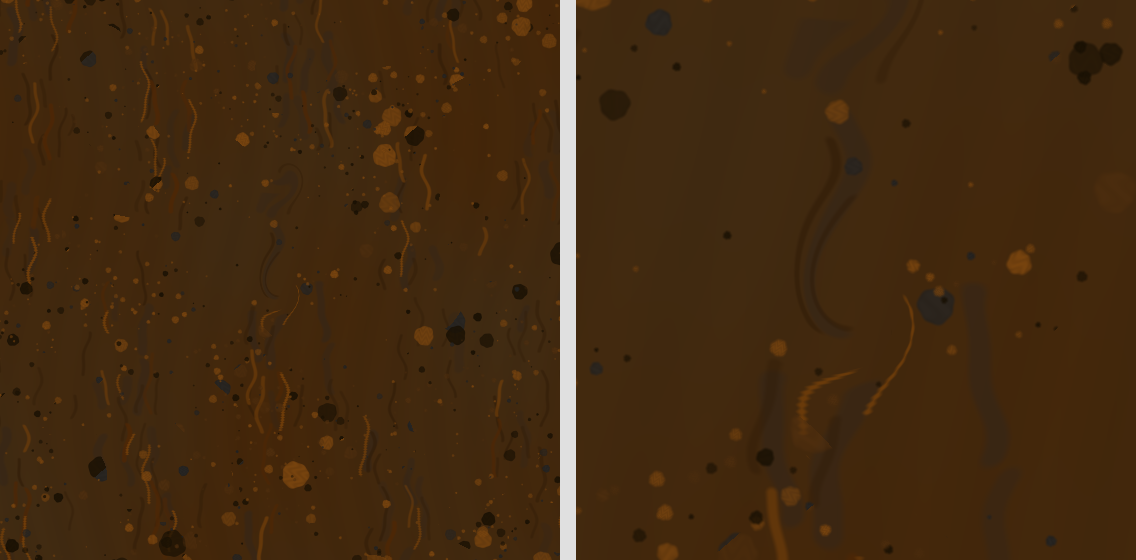
Left: the whole. Right: its middle third, enlarged.
Give the GLSL for this texture, as a three.js fragment shader.

```glsl
varying vec2 vUv;

#define SOFT 0.0012
#define DOT_LAYERS 10
#define DOT_CELL 0.085
#define DOT_DENSITY 0.14
#define WAVE 0.006
#define SLATE vec3(0.205, 0.147, 0.095)
#define UMBER vec3(0.185, 0.105, 0.025)
#define RUST vec3(0.310, 0.150, 0.015)
#define ORANGE vec3(0.460, 0.250, 0.035)
#define SOOT vec3(0.100, 0.065, 0.012)
#define INK vec3(0.135, 0.138, 0.140)
#define TAN vec3(0.320, 0.185, 0.055)

vec3 hash3(vec2 p) {
  vec3 q = fract(p.xyx * vec3(0.1031, 0.1030, 0.0973));
  q += dot(q, q.yxz + 33.33);
  return fract((q.xxy + q.yzz) * q.zyx);
}

// Broad drifting patches from layered sines, about 0 to 1
float patches(vec2 p) {
  float s = sin(p.x * 7.0 + 2.0 * sin(p.y * 4.0 + 1.0));
  s += sin(p.y * 8.0 - p.x * 4.0 + 1.5 * sin(p.x * 9.0));
  s += 0.5 * sin(p.x * 17.0 + p.y * 13.0);
  return clamp(0.5 + 0.22 * s, 0.0, 1.0);
}

// Upright bands in which the grain gathers
float grainBand(vec2 p) {
  float column = 0.5 + 0.5 * cos((p.x - 0.5) * 27.0 + 1.2 * sin(p.y * 5.0));
  float gap = 0.72 + 0.28 * sin(p.y * 11.0 + p.x * 19.0);
  return smoothstep(0.3, 0.85, column * gap);
}

// Twist the grain around two knots
vec2 knotWarp(vec2 p) {
  for (int i = 0; i < 2; i++) {
    vec2 center = vec2(0.505, 0.69 - 0.205 * float(i));
    vec2 d = p - center;
    float a = 2.5 * exp(-dot(d, d) / 0.0011);
    p = center + mat2(cos(a), -sin(a), sin(a), cos(a)) * d;
  }
  return p;
}

// Wavy upright strokes, one candidate per cell; fray roughens some edges
float strokes(vec2 p, vec2 cell, float width, float density, float spread, float fray, float seed) {
  float cover = 0.0;
  vec2 base = floor(p / cell);
  for (int y = -1; y <= 1; y++) {
    for (int x = -1; x <= 1; x++) {
      vec2 id = base + vec2(float(x), float(y));
      vec3 h = hash3(id + seed * 17.0);
      vec3 k = hash3(id + seed * 31.0 + 7.0);
      vec2 center = (id + 0.15 + 0.7 * h.xy) * cell;
      float present = step(h.z, density * min(1.0, grainBand(center) + spread));
      vec2 q = p - center;
      q.x -= WAVE * sin(p.y * 52.0 + center.x * 30.0 + k.x * 2.5);
      q.x -= 0.4 * WAVE * sin(q.y * 110.0 + k.y * 6.28);
      float halfLength = cell.y * mix(0.12, 0.42, k.z);
      float d = length(vec2(q.x, q.y - clamp(q.y, -halfLength, halfLength)));
      float rough = fray * step(0.5, k.y) * (0.5 + 0.5 * sin(q.y * 1400.0));
      float radius = 0.5 * width * mix(0.65, 1.0, k.x) * (1.0 - 0.5 * rough);
      float edge = SOFT + 0.1 * width;
      float alpha = 1.0 - smoothstep(radius - edge, radius + edge, d);
      cover = max(cover, alpha * present * mix(0.55, 1.0, k.y));
    }
  }
  return cover;
}

// Paint spatter, with each drop kept inside its own cell
vec3 spatter(vec3 color, vec2 p) {
  float cell = DOT_CELL;
  float density = DOT_DENSITY;
  for (int i = 0; i < DOT_LAYERS; i++) {
    float turn = float(i) * 0.7 + 0.3;
    vec2 g = mat2(cos(turn), sin(turn), -sin(turn), cos(turn)) * p / cell + 40.0;
    vec2 id = floor(g);
    vec3 h = hash3(id + float(i) * 13.0);
    vec3 k = hash3(id + float(i) * 29.0 + 5.0);
    float radius = mix(0.12, 0.34, k.x * k.x);
    vec2 q = fract(g) - mix(vec2(radius + 0.08), vec2(0.92 - radius), h.xy);
    float angle = atan(q.y, q.x);
    float lobes = 1.0 + 0.05 * sin(angle * 3.0 + k.y * 6.28) + 0.03 * sin(angle * 7.0 + k.z * 6.28);
    float d = (length(q) - radius * lobes) * cell;
    float crowd = 0.25 + 1.5 * smoothstep(0.3, 0.75, patches(p.yx * 1.7 + 2.3));
    float alpha = (1.0 - smoothstep(-SOFT, SOFT, d)) * step(h.z, density * crowd);

    // Drop colour drifts from place to place
    float kind = k.y + 0.18 * sin(p.x * 6.0 - p.y * 7.0);
    vec3 paint = kind < 0.42 ? ORANGE + vec3(0.0, 0.01, 0.02) : kind < 0.68 ? SOOT : kind < 0.80 ? INK : TAN;
    float opacity = kind < 0.80 ? mix(0.55, 0.95, k.z) : mix(0.25, 0.7, k.z);
    float rim = smoothstep(-0.003, 0.0, d);
    float mottle = 0.04 * sin(q.x * 31.0 + 3.0 * sin(q.y * 23.0));
    color = mix(color, paint * (1.0 + mottle - 0.08 * rim), alpha * opacity);
    cell *= 0.78;
    density *= 0.83;
  }
  return color;
}

void main() {
  // Stained ground
  vec3 color = mix(vec3(0.265, 0.148, 0.035), vec3(0.250, 0.166, 0.070), patches(vUv));
  color *= 1.0 + 0.015 * sin(vUv.x * 90.0 + 4.0 * sin(vUv.y * 6.0));

  // Grain, from broad and faint to thin and bright
  vec2 p = knotWarp(vUv);
  color = mix(color, SLATE, 0.65 * strokes(p, vec2(0.040, 0.120), 0.018, 0.80, 0.06, 0.0, 1.0));
  color = mix(color, UMBER, 0.60 * strokes(p, vec2(0.029, 0.115), 0.007, 0.55, 0.25, 0.0, 2.0));
  color = mix(color, RUST, 0.80 * strokes(p, vec2(0.036, 0.140), 0.009, 0.45, 0.03, 0.0, 3.0));
  color = mix(color, ORANGE, 0.90 * strokes(p, vec2(0.035, 0.125), 0.007, 0.55, 0.03, 1.0, 4.0));

  gl_FragColor = vec4(spatter(color, vUv), 1.0);
}
```
